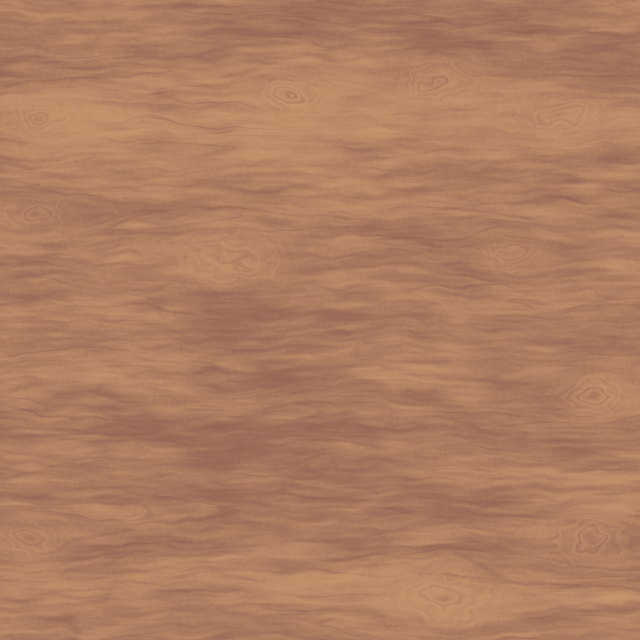
A Shadertoy shader for this texture:

```glsl
// Warm brown wood board with broken horizontal grain and scattered oval knots.
// Stretched gradient noise makes the streaks; each knot pushes the grain
// aside, lightens the wood around it and adds faint wobbly rings.

vec2 hash22(vec2 p) {
    vec3 q = fract(p.xyx * vec3(0.1031, 0.1030, 0.0973));
    q += dot(q, q.yzx + 33.33);
    return fract((q.xx + q.yz) * q.zy);
}

float cornerSlope(vec2 cell, vec2 f, vec2 corner) {
    return dot(hash22(cell + corner) * 2.0 - 1.0, f - corner);
}

// Gradient noise, roughly -1 to 1
float noise(vec2 p) {
    vec2 cell = floor(p), f = p - cell;
    vec2 u = f * f * f * (f * (f * 6.0 - 15.0) + 10.0);
    float low = mix(cornerSlope(cell, f, vec2(0, 0)), cornerSlope(cell, f, vec2(1, 0)), u.x);
    float high = mix(cornerSlope(cell, f, vec2(0, 1)), cornerSlope(cell, f, vec2(1, 1)), u.x);
    return 2.0 * mix(low, high, u.y);
}

// Thin line where the noise crosses zero
float vein(vec2 p, float width) {
    return smoothstep(width, 0.0, abs(noise(p)));
}

// Returns vertical grain shift, lightening, ring shade and knot cover
vec4 knots(vec2 p) {
    vec4 sum = vec4(0.0);
    float wobble = 0.24 * noise(p * vec2(18.0, 30.0) + 7.0)
                 + 0.14 * noise(p * vec2(45.0, 75.0));
    for (int j = -1; j <= 1; j++)
    for (int i = -1; i <= 1; i++) {
        vec2 cell = floor(p * 4.0) + vec2(i, j);
        vec2 jitter = hash22(cell + 41.0);
        vec2 kind = hash22(cell + 97.0);
        if (kind.x > 0.75) continue;
        vec2 center = (cell + 0.5 + (jitter - 0.5) * vec2(0.7, 0.5)) / 4.0;
        vec2 d = p - center;
        float r = length(d / (vec2(0.080, 0.044) * mix(0.75, 1.15, kind.y)));
        float cover = exp(-r * r);
        float ringRadius = r + wobble;
        float rings = sin(ringRadius * 25.0) + 0.5 * sin(ringRadius * 41.0 + 1.0);
        float core = exp(-25.0 * ringRadius * ringRadius);
        float strength = mix(0.6, 1.1, jitter.x);
        sum += vec4(-0.65 * d.y * cover,
                    mix(0.7, 1.4, kind.y) * smoothstep(1.5, 0.3, r + 0.6 * wobble),
                    -strength * (0.6 * rings * exp(-1.6 * r * r) + 0.7 * core),
                    cover);
    }
    return sum;
}

void mainImage(out vec4 fragColor, in vec2 fragCoord) {
    vec2 p = fragCoord / iResolution.y;
    vec4 knot = knots(p);

    // Bend the grain around knots, in slow waves and small ripples
    vec2 g = p + vec2(0.0, knot.x);
    g.y += 0.008 * noise(p * vec2(4.0, 7.0) + 11.0)
         + 0.004 * noise(p * vec2(12.0, 22.0) + 23.0)
         + 0.0025 * noise(p * vec2(28.0, 50.0) + 37.0);

    // Broad bands, medium streaks and fine fibres
    float bands = 1.15 * noise(g * vec2(1.2, 8.0) + 3.0)
                + 0.75 * noise(g * vec2(4.0, 17.0) + 19.0);
    float streaks = 0.70 * noise(g * vec2(6.5, 38.0) + 31.0)
                  + 0.75 * noise(g * vec2(10.0, 75.0) + 53.0)
                  + 0.65 * noise(g * vec2(16.0, 125.0) + 71.0)
                  + 0.35 * noise(g * vec2(30.0, 200.0) + 13.0);

    // Short dark veins gathered in smoky patches
    float patches = smoothstep(-0.1, 0.5, noise(g * vec2(5.0, 13.0) + 61.0));
    float otherPatches = smoothstep(-0.1, 0.5, noise(g * vec2(7.0, 18.0) + 47.0));
    float veins = patches * (0.3 + 0.9 * vein(g * vec2(4.0, 27.0) + 83.0, 0.13))
                + otherPatches * 0.8 * vein(g * vec2(6.0, 42.0) + 29.0, 0.16)
                + 0.35 * vein(g * vec2(9.0, 60.0) + 67.0, 0.18);

    float covered = min(knot.w, 1.0);
    float tone = 0.22 + bands + (streaks - veins) * (1.0 - 0.5 * covered);
    tone = tone * (1.0 - 0.3 * covered) + 0.65 * knot.y + knot.z;
    tone += 0.18 * noise(p * 130.0) + 0.18 * noise(p * 210.0 + 5.0);

    // Soft limit keeps the contrast gentle
    tone = 2.4 * tone / sqrt(5.8 + tone * tone);
    vec3 wood = vec3(0.68, 0.49, 0.38) + tone * vec3(0.052, 0.052, 0.026);
    fragColor = vec4(wood, 1.0);
}
```
